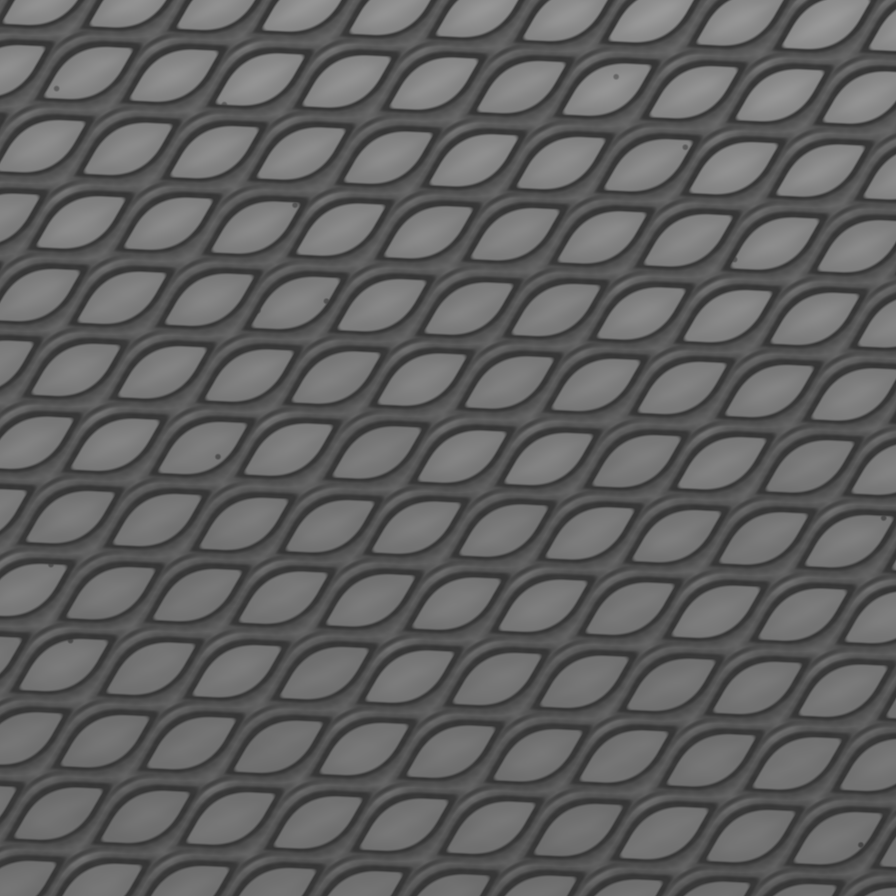
This texture is drawn by a WebGL 1 fragment shader. Its source:

```glsl
precision highp float;
uniform vec2 u_resolution;

// Lattice: PITCH and ORIGIN in canvas units, the rest in units of PITCH
const float PITCH = 0.0967;
const vec2 ORIGIN = vec2(0.0977, 0.918);
const vec2 STEP_ACROSS = vec2(1.0, -0.031);
const vec2 STEP_DOWN = vec2(0.466, -0.870);

// Opening shape
const vec2 TOP_NORMAL = vec2(0.05, 0.999);
const vec2 SIDE_NORMAL = vec2(-0.866, 0.5);
const float TOP_REACH = 0.31;
const float SIDE_REACH = 0.314;
const float ROUND_BLEND = 0.38;
const float SHARP_BLEND = 0.07;

// Strand edges and ridges
const float THIN_EDGE = 0.036;
const float THICK_EDGE = 0.062;
const float RIDGE_LINE = 0.17;
const float RIDGE_GLINT = 0.105;
const vec2 RIDGE_CENTER = vec2(-0.24, 0.41);
const float SOFTNESS = 0.018;

// Greys
const float EDGE_GREY = 0.215;
const float STRAND_DARK = 0.30;
const float STRAND_LIGHT = 0.385;
const float BACK_LOW = 0.445;
const float BACK_HIGH = 0.555;

float hash(vec2 p) {
    return fract(sin(dot(p, vec2(127.1, 311.7))) * 4375.85);
}

float smoothMax(float a, float b, float k) {
    float h = max(k - abs(a - b), 0.0) / k;
    return max(a, b) + h * h * k * 0.25;
}

// Cellular noise: distance to the nearest feature, and its id
vec2 cellular(vec2 p) {
    vec2 base = floor(p);
    vec2 nearest = vec2(9.0, 0.0);
    for (int y = -1; y <= 1; y++) {
        for (int x = -1; x <= 1; x++) {
            vec2 c = base + vec2(float(x), float(y));
            vec2 site = c + vec2(hash(c), hash(c + 37.0));
            float d = distance(p, site);
            if (d < nearest.x) nearest = vec2(d, hash(c + 71.0));
        }
    }
    return nearest;
}

// Top and left sides joined by a round corner
float bend(vec2 p) {
    return smoothMax(dot(p, TOP_NORMAL) - TOP_REACH,
                     dot(p, SIDE_NORMAL) - SIDE_REACH, ROUND_BLEND);
}

float band(float d, float center, float halfWidth, float soft) {
    return 1.0 - smoothstep(halfWidth - soft, halfWidth + soft, abs(d - center));
}

void main() {
    vec2 uv = gl_FragCoord.xy / u_resolution;
    vec2 q = (uv - ORIGIN) / PITCH;
    float soft = max(SOFTNESS, 0.8 / (min(u_resolution.x, u_resolution.y) * PITCH));

    // Lattice coordinates of the nearest opening
    float det = STEP_ACROSS.x * STEP_DOWN.y - STEP_ACROSS.y * STEP_DOWN.x;
    vec2 index = floor(vec2(q.x * STEP_DOWN.y - q.y * STEP_DOWN.x,
                            STEP_ACROSS.x * q.y - STEP_ACROSS.y * q.x) / det + 0.5);

    float opening = 9.0, edge = 0.0, ridge = 0.0, glint = 0.0, tint = 0.0;
    for (int j = -1; j <= 1; j++) {
        for (int i = -1; i <= 1; i++) {
            vec2 id = index + vec2(float(i), float(j));
            float vary = hash(id) - 0.5;
            vec2 p = q - id.x * STEP_ACROSS - id.y * STEP_DOWN;
            p += 0.02 * vec2(vary, hash(id + 19.0) - 0.5);
            float upper = bend(p), lower = bend(-p);
            float d = smoothMax(upper, lower, SHARP_BLEND);
            if (d < opening) { opening = d; tint = vary; }

            float lowerWidth = mix(THIN_EDGE, THICK_EDGE, smoothstep(-0.28, 0.05, p.y));
            float width = mix(lowerWidth, THICK_EDGE, smoothstep(-0.05, 0.05, upper - lower));
            edge = max(edge, smoothstep(-soft, soft, d)
                 * (1.0 - smoothstep(width - soft, width + 1.5 * soft, d)));

            vec2 r = p - RIDGE_CENTER;
            float corner = exp(-16.0 * dot(r, r));
            ridge = max(ridge, corner * band(upper, RIDGE_LINE, 0.022, soft));
            glint = max(glint, corner * (0.8 + vary) * band(upper, RIDGE_GLINT, 0.03, soft));
        }
    }

    // Mottled backing, brighter toward the top and away from the strands
    float mottle = sin(q.x * 3.1 + 2.0 * sin(q.y * 2.3)) * sin(q.y * 5.7 + sin(q.x * 1.9));
    mottle += 1.2 * (cellular(q * vec2(2.6, 5.0)).x - 0.5);
    float rise = pow(uv.y, 1.5) * (0.9 + 0.2 * uv.x);
    float backing = mix(BACK_LOW, BACK_HIGH, rise) + 0.02 * tint + 0.009 * mottle;
    backing += mix(0.03, 0.07, rise) * (smoothstep(0.0, 0.26, -opening) - 0.4);
    vec2 fleck = cellular(q * 1.3);
    backing -= 0.16 * step(0.9, fleck.y) * (1.0 - smoothstep(0.02, 0.06, fleck.x));

    // Strands with worn faces, dark walls and corner ridges
    float wear = cellular(q * vec2(7.0, 11.0)).x - 0.5;
    float strand = mix(STRAND_DARK, STRAND_LIGHT, smoothstep(0.04, 0.17, opening));
    strand += 0.03 * wear + 0.02 * (uv.y - 0.5) + 0.08 * glint;
    strand = mix(strand, EDGE_GREY, 0.75 * ridge);
    strand = mix(strand, EDGE_GREY + 0.02 * wear, edge);

    float grey = mix(backing, strand, smoothstep(-soft, soft, opening));
    gl_FragColor = vec4(vec3(grey), 1.0);
}
```
